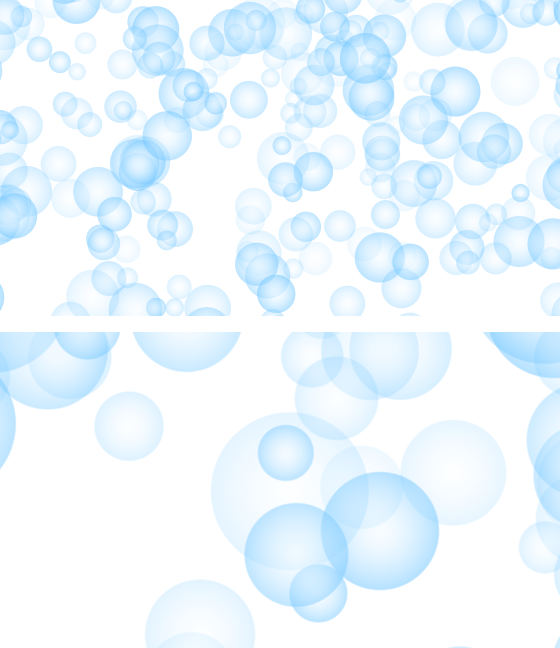
Top, the full canvas; bottom, a detail of the centre.
Write a Shadertoy shader that draws this pattern.

```glsl
// Translucent pale blue bubbles scattered and overlapping on white.

const int   BUBBLE_COUNT = 230;
const float RADIUS_MIN   = 0.027;  // in canvas heights
const float RADIUS_MAX   = 0.085;
const float OPACITY_MIN  = 0.10;
const float OPACITY_MAX  = 0.55;
const float CORE_TINT    = 0.10;   // share of rim colour at the centre
const float RIM_FALLOFF  = 1.6;    // higher keeps the colour nearer the rim
const float TOP_BIAS     = 0.82;   // below 1 crowds bubbles to the top
const float EDGE_SOFTNESS = 0.0012;
const uint  SEED         = 17u;
const vec3  PAPER = vec3(1.0);
const vec3  CORE  = vec3(1.0);
const vec3  RIM   = vec3(0.45, 0.78, 1.0);

// Integer hash, advanced in place
uint scramble(uint n) {
    n = n * 747796405u + 2891336453u;
    n = ((n >> ((n >> 28u) + 4u)) ^ n) * 277803737u;
    return (n >> 22u) ^ n;
}

float nextRandom(inout uint state) {
    state = scramble(state);
    return float(state >> 8u) / 16777216.0;
}

// Lay one bubble over the colour below it
vec3 addBubble(vec3 below, vec2 offset, float radius, float opacity, float softness) {
    float dist = length(offset);
    float coverage = 1.0 - smoothstep(-softness, softness, dist - radius);
    float rim = pow(min(dist / radius, 1.0), RIM_FALLOFF);
    vec3 film = mix(CORE, RIM, mix(CORE_TINT, 1.0, rim));
    return mix(below, film, opacity * coverage);
}

void mainImage(out vec4 fragColor, in vec2 fragCoord) {
    vec2 position = fragCoord / iResolution.y;
    float aspect = iResolution.x / iResolution.y;
    float softness = max(EDGE_SOFTNESS, 0.7 / iResolution.y);

    // Centres may lie just outside so bubbles are cut by the border
    vec2 low = vec2(-RADIUS_MAX);
    vec2 high = vec2(aspect, 1.0) + RADIUS_MAX;

    vec3 color = PAPER;
    for (int i = 0; i < BUBBLE_COUNT; i++) {
        uint state = scramble(uint(i) + SEED * 1000u);
        float across = nextRandom(state);
        float up = pow(nextRandom(state), TOP_BIAS);
        vec2 center = mix(low, high, vec2(across, up));
        float radius = mix(RADIUS_MIN, RADIUS_MAX, nextRandom(state));
        float opacity = mix(OPACITY_MIN, OPACITY_MAX, nextRandom(state));
        color = addBubble(color, position - center, radius, opacity, softness);
    }

    fragColor = vec4(color, 1.0);
}
```
